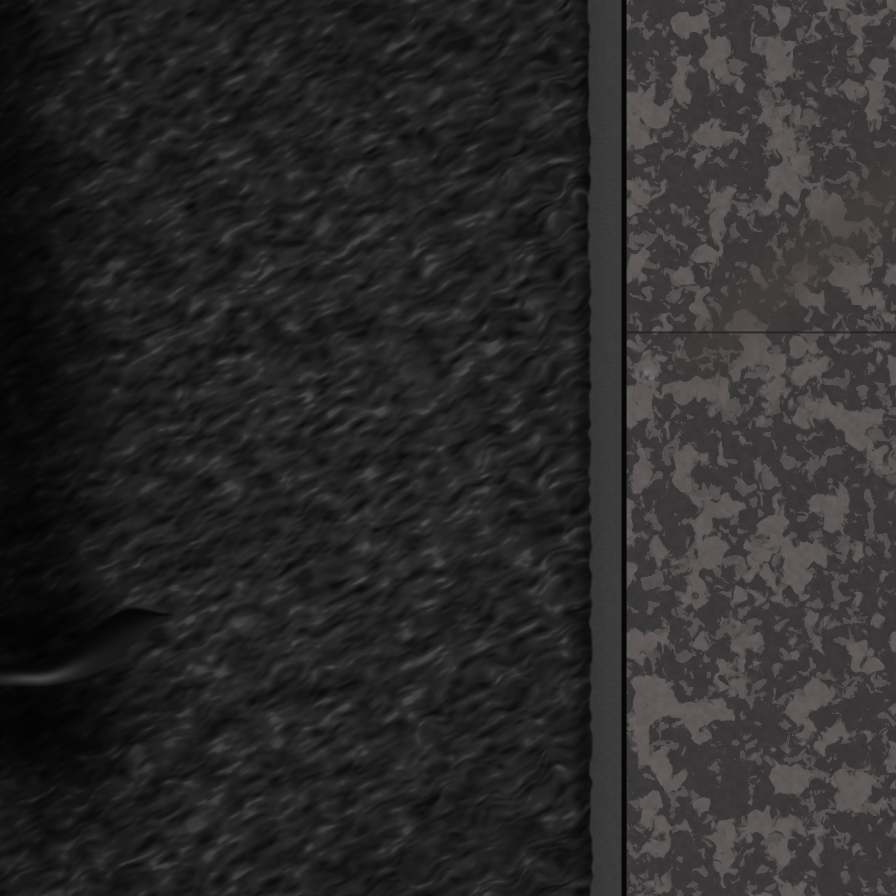
A three.js fragment shader for this texture:

```glsl
// Dark carpet beside a metal trim strip and a speckled stone floor.
// Fibres are stretched value noise bent by a slow warp; stone flecks are
// thresholded noise octaves; a curved handle rests in shadow at the left.
varying vec2 vUv;

float hash(vec2 p) {
  return fract(sin(dot(p, vec2(127.1, 311.7))) * 43758.5453);
}

float noise(vec2 p) {
  vec2 i = floor(p);
  vec2 f = fract(p);
  f = f * f * (3.0 - 2.0 * f);
  return mix(mix(hash(i), hash(i + vec2(1.0, 0.0)), f.x),
             mix(hash(i + vec2(0.0, 1.0)), hash(i + vec2(1.0, 1.0)), f.x), f.y);
}

float fbm(vec2 p) {
  float sum = 0.0;
  float weight = 0.5;
  for (int i = 0; i < 4; i++) {
    sum += weight * noise(p);
    p = mat2(0.8, 0.6, -0.6, 0.8) * p * 2.03 + 7.3;
    weight *= 0.5;
  }
  return sum / 0.9375;
}

vec2 rotate(vec2 p, float angle) {
  float c = cos(angle);
  float s = sin(angle);
  return vec2(c * p.x + s * p.y, c * p.y - s * p.x);
}

float band(float x, float center, float halfWidth, float soft) {
  return 1.0 - smoothstep(halfWidth - soft, halfWidth + soft, abs(x - center));
}

float bell(float x, float center, float radius) {
  float d = (x - center) / radius;
  return exp(-d * d);
}

float spot(vec2 p, vec2 center, vec2 radius) {
  return bell(p.x, center.x, radius.x) * bell(p.y, center.y, radius.y);
}

// Short strands slanting up to the right, more tangled near the trim.
float fibres(vec2 p) {
  float tangle = mix(0.008, 0.015, smoothstep(0.45, 0.65, p.x));
  vec2 bend = vec2(noise(p * 42.0), noise(p * 42.0 + 31.0)) - 0.5;
  vec2 q = rotate(p + bend * tangle, 0.48);
  float coarse = noise(q * vec2(48.0, 125.0));
  float fine = noise(q * vec2(85.0, 240.0) + 19.0);
  float clumps = fbm(p * 65.0 + 5.0);
  return coarse * 0.45 + fine * 0.3 + clumps * 0.25;
}

vec3 carpet(vec2 p) {
  float strand = fibres(p);
  float shade = 0.128 + (strand - 0.5) * 0.23;
  shade += 0.05 * smoothstep(0.62, 0.8, strand);
  shade *= 0.93 + 0.22 * spot(p, vec2(0.42, 0.45), vec2(0.35, 0.45));
  // Soft shadow along the left side and around the handle.
  float edge = mix(0.115, 0.06, smoothstep(0.5, 1.0, p.y));
  float light = smoothstep(edge - 0.09, edge + 0.055, p.x);
  float lower = 1.0 - smoothstep(0.05, 0.2, p.y);
  shade *= mix(0.28, 1.0, max(light, lower * 0.8));
  shade *= 1.0 - 0.55 * spot(p, vec2(0.06, 0.19), vec2(0.11, 0.06));
  shade *= 1.0 - 0.45 * smoothstep(0.635, 0.657, p.x);
  return max(shade, 0.008) * vec3(1.0, 0.995, 0.99);
}

vec3 stone(vec2 p) {
  vec2 warp = vec2(noise(p * 90.0), noise(p * 90.0 + 11.0)) - 0.5;
  vec2 q = p + warp * 0.009;
  float broad = fbm(q * vec2(46.0, 39.0));
  float tiny = fbm(q * 105.0 + 23.0);
  float density = (noise(p * 9.0 + 3.0) - 0.5) * 0.08;
  float flecks = smoothstep(0.54, 0.62, broad + density);
  flecks = max(flecks, 0.75 * smoothstep(0.58, 0.67, tiny + density));
  vec3 color = mix(vec3(0.225, 0.216, 0.22), vec3(0.37, 0.35, 0.345), flecks);
  color *= 0.91 + 0.18 * fbm(p * 160.0);
  // Brown diagonal smear and a small pale scuff.
  float smear = bell(p.y, 0.62 + (p.x - 0.79) * 0.8, 0.045);
  smear *= smoothstep(0.72, 0.84, p.x);
  color = mix(color, vec3(0.275, 0.255, 0.24), smear * 0.55);
  float scuff = spot(rotate(p - vec2(0.724, 0.582), -0.25), vec2(0.0), vec2(0.018, 0.007));
  color += vec3(0.09, 0.095, 0.125) * scuff * noise(p * 190.0);
  float seam = band(p.y, 0.629, 0.0011, 0.0008);
  return mix(color, vec3(0.12), seam * 0.75);
}

vec3 addHandle(vec3 color, vec2 p) {
  float center = 0.247 + 0.066 * smoothstep(0.04, 0.19, p.x);
  float thickness = 0.012 + 0.015 * bell(p.x, 0.12, 0.045);
  thickness *= 1.0 - smoothstep(0.14, 0.2, p.x);
  float across = (p.y - center) / max(thickness, 0.001);
  float mask = band(p.y, center, thickness, 0.0025) * (1.0 - smoothstep(0.188, 0.198, p.x));
  float shade = mix(0.095, 0.025, smoothstep(-0.7, 0.8, across));
  shade += 0.19 * bell(across, -0.35, 0.4) * bell(p.x, 0.045, 0.04);
  float shadow = spot(p, vec2(0.07, 0.295), vec2(0.075, 0.03));
  return mix(color * (1.0 - 0.65 * shadow), vec3(shade), mask);
}

void main() {
  vec2 p = vUv;
  vec3 color = addHandle(carpet(p), p);
  // Trim strip with a fuzzy carpet edge and a narrow dark gap.
  float trimEdge = 0.657 + 0.003 * (1.0 - p.y) + 0.004 * (noise(vec2(p.y * 95.0, 2.0)) - 0.5);
  float grain = (noise(p * 380.0) - 0.5) * 0.02;
  vec3 trim = vec3(0.232, 0.226, 0.228) + grain;
  trim *= 0.94 + 0.08 * smoothstep(0.66, 0.685, p.x);
  color = mix(color, trim, smoothstep(trimEdge - 0.002, trimEdge + 0.002, p.x));
  color = mix(color, stone(p), smoothstep(0.697, 0.699, p.x));
  color = mix(color, vec3(0.025), band(p.x, 0.6965, 0.0028, 0.0012));
  gl_FragColor = vec4(color, 1.0);
}
```
